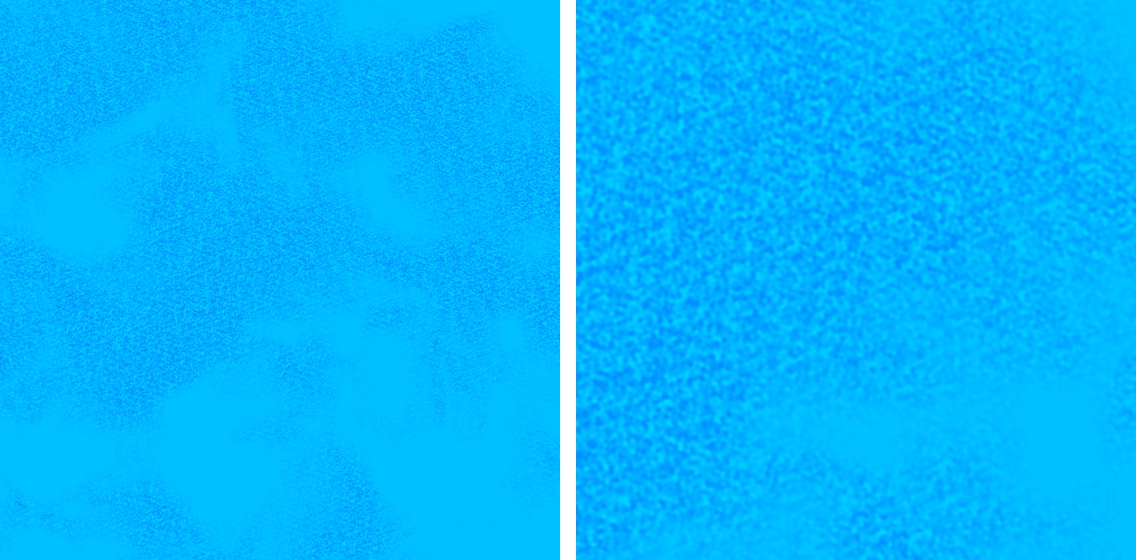
Left, the full canvas; right, a detail of the centre.
Write a Shadertoy shader that draws this texture.

```glsl
// Draws a bright sky-blue surface with cloudy patches of fine, darker blue grain.

const vec3 CALM_BLUE = vec3(0.0, 0.757, 1.0);
const vec3 DEEP_BLUE = vec3(0.0, 0.57, 1.0);
const vec3 PALE_BLUE = vec3(0.0, 0.82, 1.0);

const float PATCH_SCALE = 4.5;    // broad patches across the canvas
const float GRAIN_SCALE = 350.0;  // grains across the canvas
const float GRAIN_SHADE = 0.066;  // mean darkening inside a full patch
const float GRAIN_CONTRAST = 0.19;

float hash(vec2 p) {
    return fract(sin(dot(p, vec2(127.1, 311.7))) * 43758.5453);
}

mat2 rotation(float angle) {
    float c = cos(angle), s = sin(angle);
    return mat2(c, s, -s, c);
}

float valueNoise(vec2 p) {
    vec2 cell = floor(p);
    vec2 f = fract(p);
    vec2 blend = f * f * (3.0 - 2.0 * f);
    float low = mix(hash(cell), hash(cell + vec2(1.0, 0.0)), blend.x);
    float high = mix(hash(cell + vec2(0.0, 1.0)), hash(cell + vec2(1.0)), blend.x);
    return mix(low, high, blend.y);
}

// Layered noise, normalised to 0..1
float fbm(vec2 p, int octaves, float gain) {
    float sum = 0.0, total = 0.0, weight = 1.0;
    mat2 turn = rotation(0.65);
    for (int i = 0; i < octaves; i++) {
        sum += weight * valueNoise(p);
        total += weight;
        weight *= gain;
        p = turn * p * 2.03 + vec2(17.3, 9.1);
    }
    return sum / total;
}

// Amount of grain: 0 in calm areas, 1 in the heart of a patch
float patchAmount(vec2 uv, float scale) {
    vec2 p = uv * scale + vec2(3.7, 8.2);
    vec2 warp = vec2(fbm(p + 21.0, 3, 0.5), fbm(p + 54.0, 3, 0.5)) - 0.5;
    float cloud = fbm(p + 0.9 * warp, 6, 0.55);
    return smoothstep(0.37, 0.67, cloud);
}

// Fine speckle from -1 to 1: two crossed grids hide each other's axes
float speckle(vec2 uv, float scale) {
    float first = valueNoise(rotation(0.35) * uv * scale + 40.0);
    float second = valueNoise(rotation(1.13) * uv * scale * 1.07 + 913.0);
    return first + second - 1.0;
}

void mainImage(out vec4 fragColor, in vec2 fragCoord) {
    vec2 uv = fragCoord / iResolution.y;

    float amount = patchAmount(uv, PATCH_SCALE);
    float grain = speckle(uv, GRAIN_SCALE);

    // Grain shifts the green channel around the calm tone
    float shift = amount * (GRAIN_CONTRAST * grain - GRAIN_SHADE);
    vec3 color = CALM_BLUE + vec3(0.0, shift, 0.0);

    fragColor = vec4(clamp(color, DEEP_BLUE, PALE_BLUE), 1.0);
}
```
